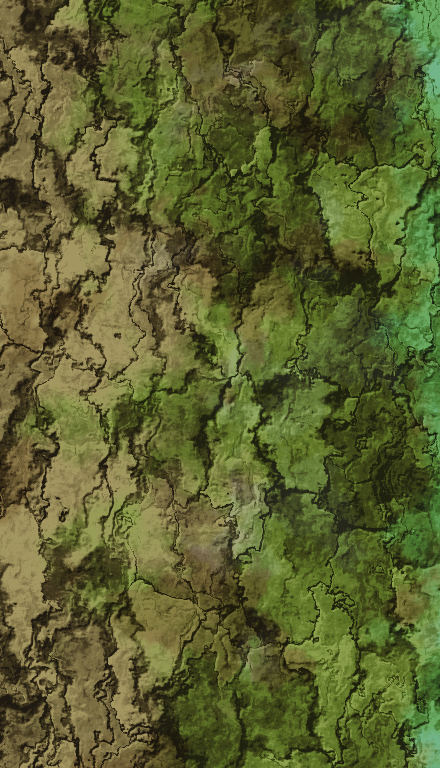
Reproduce this texture procedurally as a WebGL 1 fragment shader.

```glsl
precision highp float;
// Flaking tree bark: tan, fissured wood at the left turning to mossy green plates at the right.
uniform vec2 u_resolution;

vec2 hash2(vec2 c) {
  return fract(sin(vec2(dot(c, vec2(127.1, 311.7)), dot(c, vec2(269.5, 183.3)))) * 43758.5);
}

// Layered, self-warped sines; roughly -0.6 to 0.6
float grain(vec2 p) {
  float sum = 0.0, amp = 0.5;
  vec2 warp = vec2(0.0);
  for (int i = 0; i < 6; i++) {
    p = mat2(0.8, -0.6, 0.6, 0.8) * p * 1.8 + 1.7;
    warp += 0.7 * sin(p.yx + 1.4 * warp);
    sum += amp * sin(p.x + warp.x) * sin(p.y + warp.y);
    amp *= 0.62;
  }
  return sum;
}

// Cellular noise: x = distance from the cell border, y = random value of the cell
vec2 plates(vec2 p) {
  vec2 cell = floor(p);
  float nearest = 9.0, second = 9.0, id = 0.0;
  for (int j = -1; j <= 1; j++) {
    for (int i = -1; i <= 1; i++) {
      vec2 c = cell + vec2(float(i), float(j));
      vec2 rnd = hash2(c);
      float d = length(c + rnd - p);
      if (d < nearest) {
        second = nearest;
        nearest = d;
        id = fract(rnd.x * 7.3 + rnd.y * 3.1);
      } else {
        second = min(second, d);
      }
    }
  }
  return vec2(second - nearest, id);
}

// Relief of the bark: big plates, small chips and long fissures
float relief(vec2 p) {
  vec2 q = p + 0.05 * vec2(grain(p * 9.0), grain(p * 9.0 + 40.0))
             + 0.018 * vec2(grain(p * 34.0 + 7.0), grain(p * 34.0 + 71.0));
  float woody = 1.0 - smoothstep(0.2, 0.5, p.x);
  vec2 big = plates(q * vec2(7.0, 3.4));
  vec2 small = plates(q * vec2(15.0, 9.0) + 20.0);
  vec2 strip = plates(q * vec2(9.0, 1.7) + 50.0);

  float gap = 0.06 + 0.2 * smoothstep(-0.2, 0.3, grain(p * 5.0 + 3.0));
  float plate = smoothstep(0.0, gap, big.x) * (0.27 + 0.28 * big.y);
  float chip = smoothstep(0.0, 0.13, small.x) * (0.07 + 0.27 * small.y);
  float chipped = smoothstep(-0.2, 0.15, grain(p * 6.0 + 9.0));
  float h = plate + mix(0.19, chip, chipped * (1.0 - 0.4 * woody));
  h *= mix(1.0, smoothstep(0.0, 0.17, strip.x), 0.25 + 0.6 * woody);
  return h + 0.17 * grain(q * vec2(34.0, 22.0));
}

// Four-step colour ramp
vec3 ramp(float t, vec3 deep, vec3 dim, vec3 body, vec3 pale) {
  vec3 c = mix(deep, dim, smoothstep(0.05, 0.32, t));
  c = mix(c, body, smoothstep(0.3, 0.58, t));
  return mix(c, pale, smoothstep(0.55, 0.9, t));
}

void main() {
  vec2 p = gl_FragCoord.xy / u_resolution.x;

  // Light falls from the upper left
  float h = relief(p);
  float slope = h - relief(p + vec2(-0.0035, 0.004));
  float woody = 1.0 - smoothstep(0.15, 0.5, p.x);
  float speckle = plates(p * 130.0).y - 0.5;
  float tone = h + 0.02 + 0.75 * clamp(slope, -0.28, 0.25)
             + 0.22 * grain(p * 3.5 + 5.0) + 0.1 * grain(p * 70.0) + 0.08 * speckle;
  tone += 0.13 * woody;

  // Shaded band, then the brighter rim at the right
  float rim = smoothstep(0.88, 1.0, p.x + 0.1 * grain(p * 7.0));
  tone += 0.14 * rim - 0.1 * smoothstep(0.68, 0.82, p.x) * (1.0 - rim);

  vec3 wood = ramp(tone, vec3(0.12, 0.1, 0.065), vec3(0.26, 0.22, 0.12),
                   vec3(0.48, 0.43, 0.26), vec3(0.64, 0.59, 0.38));
  vec3 moss = ramp(tone, vec3(0.12, 0.13, 0.06), vec3(0.24, 0.27, 0.09),
                   vec3(0.37, 0.46, 0.15), vec3(0.55, 0.63, 0.3));

  float mossy = smoothstep(0.14, 0.56, p.x + 0.35 * grain(p * 5.0 + 20.0));
  vec3 color = mix(wood, moss, mossy);

  // Bare rusty patches and grey-green smooth lichen
  float rust = smoothstep(0.18, 0.4, grain(p * 4.0 + 33.0)) * (1.0 - rim);
  color = mix(color, wood * vec3(0.8, 0.7, 0.6), 0.55 * rust);
  float lichen = smoothstep(0.1, 0.35, grain(p * 4.5 + 61.0)) * smoothstep(0.25, 0.45, p.x);
  color = mix(color, color * vec3(1.02, 1.03, 1.3) + 0.02, lichen);
  color *= mix(vec3(1.0), vec3(0.76, 1.06, 1.3), rim);

  gl_FragColor = vec4(color, 1.0);
}
```
